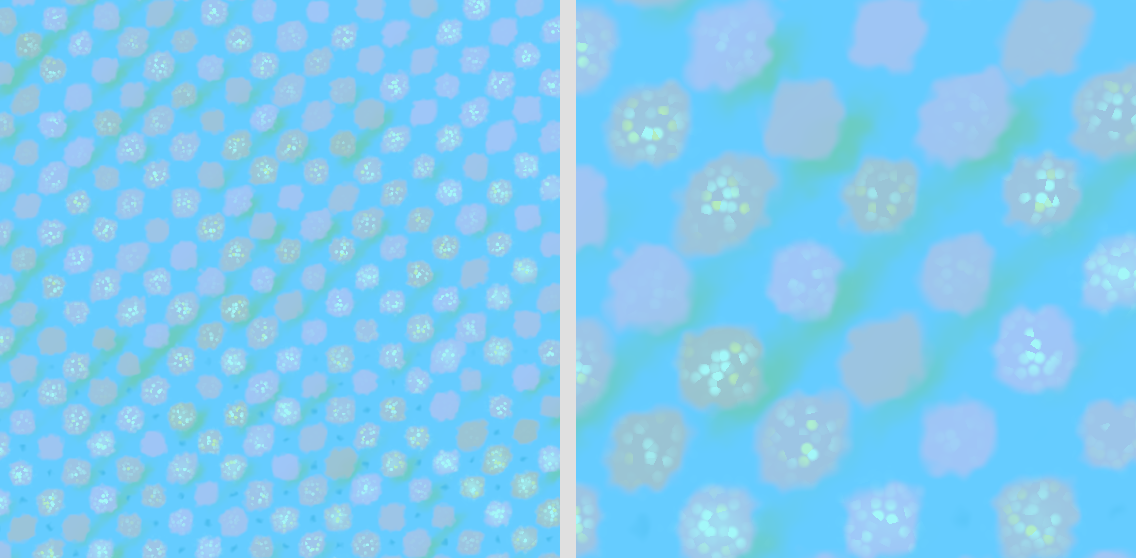
Left, the full canvas; right, a detail of the centre.
Reproduce this pattern procedurally as a WebGL 2 fragment shader.

```glsl
#version 300 es
precision highp float;
// Staggered lattice of soft lavender spots on sky blue, each with its own size,
// stretch, grey tint and glitter. Teal smears run diagonally beside the spots;
// layered sines vary them broadly and cellular noise makes the glitter.

uniform vec2 u_resolution;
out vec4 fragColor;

// Lattice: two diagonal steps, in canvas heights (about 10.5 spots per row)
const mat2 LATTICE = mat2(0.0477, 0.0495, 0.0468, -0.0466);
const vec2 ORIGIN = vec2(0.1436, 0.9217);
const float JITTER = 0.006;
const float SPOT_RADIUS = 0.0218;
const float SPOT_EDGE = 0.0042;
const float EDGE_WARP = 0.007;
const float WARP_SCALE = 120.0;
const float GLITTER_SCALE = 150.0;
const float PIT_RADIUS = 0.0055;

const vec3 SKY = vec3(0.395, 0.800, 1.000);
const vec3 TEAL = vec3(0.420, 0.800, 0.765);
const vec3 LAVENDER = vec3(0.620, 0.775, 0.975);
const vec3 GREY = vec3(0.600, 0.765, 0.800);
const vec3 SPARK = vec3(0.640, 0.970, 0.975);
const vec3 SPARK_LIME = vec3(0.700, 0.920, 0.740);
const vec3 PIT = vec3(0.240, 0.710, 0.900);

float hash(vec2 p) {
  vec3 q = fract(vec3(p.xyx) * vec3(0.1031, 0.1030, 0.0973));
  q += dot(q, q.yzx + 33.33);
  return fract((q.x + q.y) * q.z);
}

vec2 hash2(vec2 p) {
  return vec2(hash(p + 17.3), hash(p + 71.9));
}

float valueNoise(vec2 p) {
  vec2 i = floor(p), f = fract(p);
  f = f * f * (3.0 - 2.0 * f);
  float low = mix(hash(i), hash(i + vec2(1, 0)), f.x);
  float high = mix(hash(i + vec2(0, 1)), hash(i + vec2(1, 1)), f.x);
  return mix(low, high, f.y);
}

// Distance to the nearest scattered point, and that point's random value
vec2 cellular(vec2 p) {
  vec2 base = floor(p);
  vec2 best = vec2(9.0, 0.0);
  for (int y = -1; y <= 1; y++) {
    for (int x = -1; x <= 1; x++) {
      vec2 id = base + vec2(x, y);
      float d = length(id + hash2(id) - p);
      if (d < best.x) best = vec2(d, hash(id + 5.7));
    }
  }
  return best;
}

// Broad drift of teal: rich in the centre and low left, thin at upper right
float tealDensity(vec2 p) {
  float waves = sin(p.x * 9.0 - p.y * 6.0 + 0.6) + sin(p.x * 5.0 + p.y * 13.0 + 2.0)
              + 0.7 * sin(p.x * 17.0 - p.y * 11.0);
  return clamp(0.62 + 0.15 * waves - 0.5 * smoothstep(1.25, 1.75, p.x + p.y), 0.05, 1.0);
}

void main() {
  vec2 p = gl_FragCoord.xy / u_resolution.y;
  vec2 warp = vec2(valueNoise(p * WARP_SCALE), valueNoise(p * WARP_SCALE + 41.0)) - 0.5;
  vec2 warped = p + EDGE_WARP * warp;
  vec2 nearest = floor(inverse(LATTICE) * (p - ORIGIN) + 0.5);

  float spot = 0.0, grey = 0.0, teal = 0.0, glitter = 0.0, glow = 0.0, pit = 0.0;
  for (int j = -2; j <= 2; j++) {
    for (int i = -2; i <= 2; i++) {
      vec2 id = nearest + vec2(i, j);
      vec2 seed = id + 60.0;
      vec2 site = ORIGIN + LATTICE * id;
      vec2 d = warped - site - JITTER * (hash2(seed) - 0.5);
      vec2 diagonal = vec2(d.x + d.y, d.x - d.y) * 0.7071;
      float density = tealDensity(site);

      // Rounded square, stretched along the rising diagonal
      float stretch = 1.0 + 0.45 * pow(hash(seed + 3.1), 2.0);
      vec2 s = vec2(diagonal.x / stretch + diagonal.y, diagonal.x / stretch - diagonal.y) * 0.7071;
      float r = pow(dot(pow(abs(s), vec2(3.0)), vec2(1.0)), 1.0 / 3.0);
      float radius = SPOT_RADIUS * mix(0.87, 1.12, hash(seed + 9.4));
      float body = 1.0 - smoothstep(radius - SPOT_EDGE, radius + SPOT_EDGE, r);
      spot = max(spot, body);
      grey = max(grey, body * density * hash(seed + 13.7) * 1.25);

      // Teal smear to the lower right of the spot
      vec2 m = (diagonal - vec2(0.004, 0.023)) / vec2(0.034, 0.017);
      teal += exp(-dot(m, m)) * density * smoothstep(0.1, 0.85, hash(seed + 21.2)) * 1.35;

      // Glitter grows stronger downward and to the right
      float shine = hash(seed + 27.8) * (0.55 + 0.35 * p.x + 0.45 * (1.0 - p.y));
      float core = exp(-dot(d, d) / 0.00021);
      glitter = max(glitter, core * smoothstep(0.12, 0.75, shine));
      glow = max(glow, core * smoothstep(0.6, 1.15, shine));

      // Small dark pits in the lower gaps
      float gap = length(warped - site - LATTICE * vec2(0.5));
      float depth = step(0.45, hash(seed + 35.5)) * (1.0 - smoothstep(0.25, 0.42, site.y));
      pit = max(pit, depth * (1.0 - smoothstep(0.0, PIT_RADIUS * 1.6, gap)));
    }
  }

  // Ground, then spots, then glitter
  vec3 color = mix(SKY, TEAL, smoothstep(0.12, 0.95, teal));
  color = mix(color, PIT, pit * 0.65);
  color = mix(color, mix(LAVENDER, GREY, clamp(grey + 0.25 * teal, 0.0, 1.0)), spot);
  vec2 grain = cellular(p * GLITTER_SCALE);
  float fleck = (1.0 - smoothstep(0.25, 0.75, grain.x)) * smoothstep(0.3, 0.75, grain.y);
  vec3 spark = mix(SPARK, SPARK_LIME, smoothstep(0.82, 0.9, grain.y) * clamp(grey * 1.6, 0.0, 1.0));
  color = mix(color, SPARK, glow * 0.65);
  color = mix(color, spark, clamp(fleck * glitter * 1.6, 0.0, 1.0));
  fragColor = vec4(color, 1.0);
}
```
